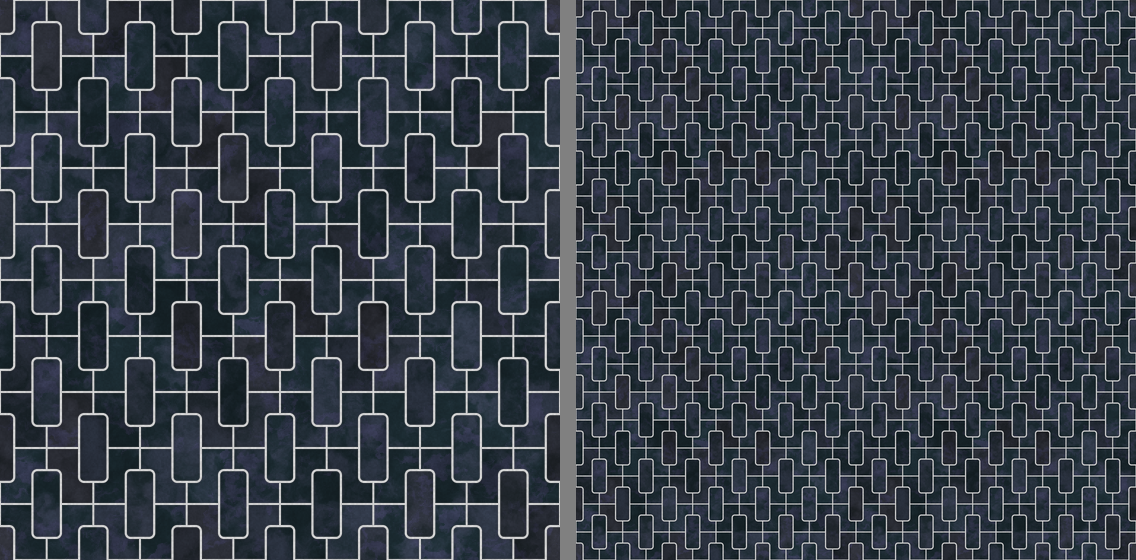
Left: one tile. Right: repeated 2 by 2.
A WebGL 1 fragment shader for this pattern:

```glsl
precision highp float;
// Dark mottled stone tiles: half-dropped rounded oblongs on a grid of pale grout lines.

uniform vec2 u_resolution;

#define GRID vec2(12.0, 10.0)            // grid lines across and up, both even
#define OBLONG_HALF vec2(0.0254, 0.0605) // half size of an oblong, to the joint centre
#define CORNER_RADIUS 0.0088
#define JOINT_WIDTH 0.0042
#define MOTTLE_SCALE 24.0                // whole number, so the noise wraps
#define TILE_CONTRAST 0.32               // brightness spread between tiles
#define GROUT_COLOR vec3(0.85, 0.85, 0.85)
#define TEAL vec3(0.100, 0.158, 0.182)
#define SLATE vec3(0.160, 0.188, 0.240)
#define UMBER vec3(0.155, 0.155, 0.175)
#define VIOLET vec3(0.215, 0.215, 0.325)

float hash(vec2 p) {
  vec3 q = fract(p.xyx * 0.1031);
  q += dot(q, q.yzx + 33.33);
  return fract((q.x + q.y) * q.z);
}

// Value noise that repeats after a whole number of lattice cells
float noise(vec2 p, float period) {
  vec2 cell = floor(p);
  vec2 f = fract(p);
  f = f * f * (3.0 - 2.0 * f);
  vec2 lo = mod(cell, period);
  vec2 hi = mod(cell + 1.0, period);
  return mix(mix(hash(lo), hash(vec2(hi.x, lo.y)), f.x),
             mix(hash(vec2(lo.x, hi.y)), hash(hi), f.x), f.y);
}

float fbm(vec2 p, float period) {
  float sum = 0.0;
  float weight = 0.5;
  for (int i = 0; i < 5; i++) {
    sum += weight * noise(p, period);
    p = p * 2.0 + 7.0;
    period *= 2.0;
    weight *= 0.55;
  }
  return sum / 1.055;
}

float roundedBox(vec2 p, vec2 halfSize, float radius) {
  vec2 q = abs(p) - halfSize + radius;
  return length(max(q, 0.0)) + min(max(q.x, q.y), 0.0) - radius;
}

// Colour of one stone; the seed shifts its mottling and picks its tint
vec3 stone(vec2 uv, vec2 id) {
  float tint = hash(id + 3.7);
  float tone = hash(id + 41.3);
  vec2 p = uv * MOTTLE_SCALE + floor(MOTTLE_SCALE * vec2(hash(id + 11.1), hash(id + 23.9)));
  vec2 warp = vec2(fbm(p + 5.0, MOTTLE_SCALE), fbm(p + 13.0, MOTTLE_SCALE)) - 0.5;
  float cloud = fbm(p + 2.0 * warp, MOTTLE_SCALE);
  float stain = fbm(p + 9.0 - 2.5 * warp, MOTTLE_SCALE);
  float grain = noise(uv * 384.0, 384.0) - 0.5;

  vec3 color = mix(TEAL, SLATE, smoothstep(0.3, 0.7, cloud + 0.4 * (tint - 0.5)));
  color = mix(color, UMBER, 0.75 * smoothstep(0.6, 0.95, tint));
  color = mix(color, VIOLET, 0.6 * smoothstep(0.55, 0.73, stain));
  color *= 1.0 + TILE_CONTRAST * (tone - 0.5) + 0.55 * (cloud - 0.5);
  return color * (1.0 + 0.12 * grain);
}

void main() {
  vec2 uv = gl_FragCoord.xy / u_resolution;
  float pixel = 1.0 / min(u_resolution.x, u_resolution.y);

  // Oblongs sit on two opposite corners of every grid cell
  vec2 g = uv * GRID;
  vec2 cell = floor(g);
  float parity = mod(cell.x + cell.y, 2.0);
  vec2 lower = cell + vec2(parity, 0.0);
  vec2 upper = cell + vec2(1.0 - parity, 1.0);
  float dLower = roundedBox((g - lower) / GRID, OBLONG_HALF, CORNER_RADIUS);
  float dUpper = roundedBox((g - upper) / GRID, OBLONG_HALF, CORNER_RADIUS);
  float oblong = min(dLower, dUpper);

  // Joints: oblong outlines, and grid lines outside them
  vec2 toLine = abs(fract(g + 0.5) - 0.5) / GRID;
  float gridLine = min(toLine.x, toLine.y);
  float joint = abs(oblong);
  if (oblong > 0.0) joint = min(joint, gridLine + 0.0002);

  // Wrapped tile identity
  vec2 oblongId = dLower < dUpper ? lower : upper;
  vec2 id = oblong < 0.0 ? mod(oblongId, GRID) : mod(cell, GRID) + 60.5;
  vec3 color = stone(uv, id);

  // Soft shade beside the joints, then speckled grout
  float edge = joint - 0.5 * JOINT_WIDTH;
  color *= 1.0 - 0.15 * exp(-max(edge, 0.0) * 400.0);
  float speckle = noise(uv * 320.0, 320.0) - 0.5;
  vec3 grout = GROUT_COLOR * (1.0 + 0.10 * speckle);
  grout *= 1.0 - 0.12 * smoothstep(-0.4, 0.0, edge / JOINT_WIDTH);
  float soft = max(0.7 * pixel, 0.0007);
  color = mix(color, grout, 1.0 - smoothstep(-soft, soft, edge));
  gl_FragColor = vec4(color, 1.0);
}
```
